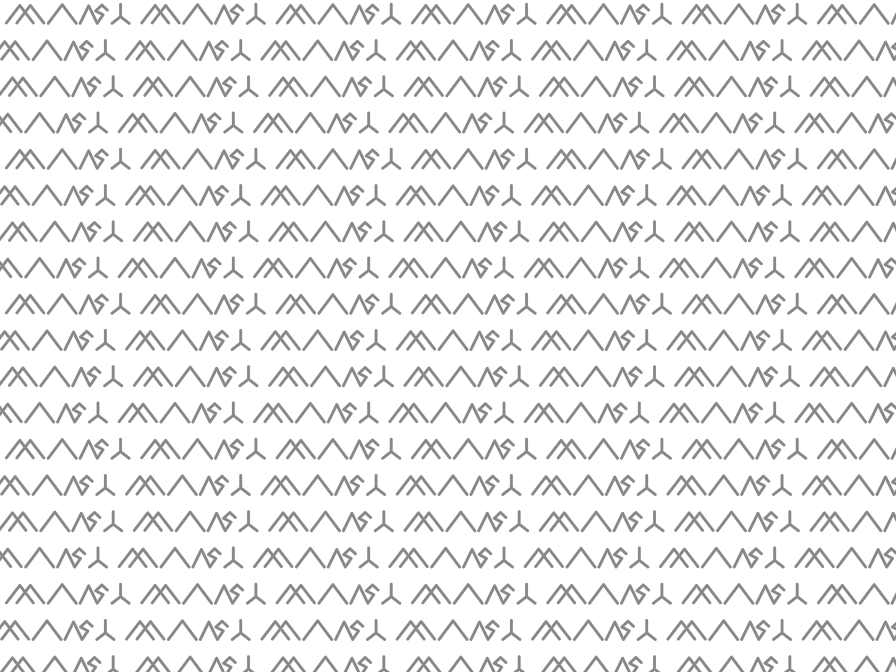
Reproduce this pattern procedurally as a Shadertoy shader.

```glsl
float segment(vec2 p, vec2 a, vec2 b) {
    vec2 ap = p - a, ab = b - a;
    return length(ap - ab * clamp(dot(ap, ab) / dot(ab, ab), 0.0, 1.0));
}

// Symmetric roof: two strokes falling from a peak
float chevron(vec2 p, vec2 peak, vec2 extent) {
    p -= peak;
    return segment(vec2(abs(p.x), p.y), vec2(0.0), vec2(extent.x, -extent.y));
}

// Stroke group: crossed peaks, single peak, zigzag with hook, three-armed fork
float motif(vec2 p) {
    float d = chevron(p, vec2(-67.0, 11.0), vec2(17.3, 22.5));
    d = min(d, chevron(p, vec2(-53.5, 11.0), vec2(17.3, 22.5)));
    d = min(d, chevron(p, vec2(-12.5, 12.0), vec2(18.0, 24.0)));

    d = min(d, chevron(p, vec2(21.5, 10.5), vec2(11.0, 22.5)));
    d = min(d, segment(p, vec2(32.5, -12.0), vec2(40.0, -1.0)));
    d = min(d, segment(p, vec2(40.0, -1.0), vec2(30.5, 4.0)));
    d = min(d, segment(p, vec2(30.5, 4.0), vec2(38.5, 11.5)));
    d = min(d, segment(p, vec2(38.5, 11.5), vec2(45.5, 5.0)));

    d = min(d, segment(p, vec2(62.5, 12.5), vec2(62.5, -3.5)));
    return min(d, chevron(p, vec2(62.5, -3.5), vec2(11.0, 8.5)));
}

void mainImage(out vec4 fragColor, in vec2 fragCoord) {
    // Canvas is 864 units tall, with rows counted from the top
    float unitsPerPixel = 864.0 / iResolution.y;
    vec2 p = fragCoord * unitsPerPixel;
    vec2 tile = vec2(174.0, 46.6);
    float rowPosition = (864.0 - p.y - 18.0) / tile.y + 0.5;
    float row = floor(rowPosition);

    // Row stagger repeats every four rows
    float shift = 19.5 * mod(row, 2.0) + 9.5 * mod(floor(row / 2.0), 2.0);
    vec2 local = vec2(
        mod(p.x - 92.5 + shift + 0.5 * tile.x, tile.x) - 0.5 * tile.x,
        (0.5 - fract(rowPosition)) * tile.y);

    // Gray strokes on white
    float edge = 0.7 * unitsPerPixel;
    float ink = 1.0 - smoothstep(-edge, edge, motif(local) - 1.85);
    fragColor = vec4(mix(vec3(1.0), vec3(0.53), ink), 1.0);
}
```
